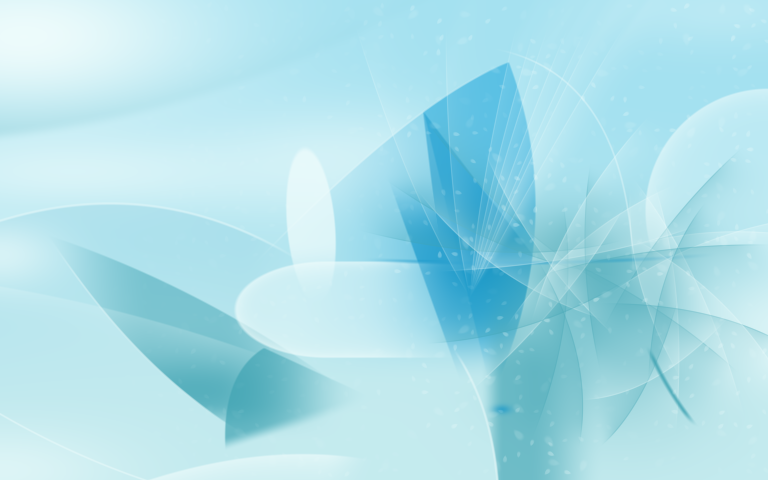
A WebGL 2 fragment shader for this background:

```glsl
#version 300 es
precision highp float;
// Airy cyan backdrop of translucent folded veils, a blue fin and drifting petals.
// Veils and threads use the implicit form of a quadratic Bezier curve; glows
// set the light, and hashed loops scatter filaments and petals.
uniform vec2 u_resolution;
out vec4 fragColor;

#define WHITE vec3(.93, .985, .985)
#define SKY vec3(.64, .88, .94)
#define MIST vec3(.77, .92, .935)
#define TEAL vec3(.25, .64, .7)
#define BLUE vec3(.25, .71, .88)
#define DEEP vec3(.06, .58, .79)
#define FILAMENTS 26
#define PETAL_ALPHA .32

vec2 p;       // canvas position, height 1
vec3 col;     // colour built up in layers
float pixel;  // edge softness

float hash(vec2 s) {
  vec3 q = fract(s.xyx * .1031);
  q += dot(q, q.yzx + 33.33);
  return fract((q.x + q.y) * q.z);
}

float cross2(vec2 a, vec2 b) { return a.x * b.y - a.y * b.x; }
float edge(float d) { return smoothstep(-pixel, pixel, d); }
float fall(float a, float b, float x) { return 1. - smoothstep(a, b, x); }
float ends(float t) { return smoothstep(0., .2, t) * fall(.8, 1., t); }
float side(vec2 a, vec2 b) { return cross2(normalize(b - a), p - a); }
void lay(vec3 tint, float a) { col = mix(col, tint, clamp(a, 0., 1.)); }

// x: signed distance, positive on the chord side; y: curve parameter
vec2 arc(vec2 a, vec2 b, vec2 c) {
  vec2 e = b - a, g = c - a, q = p - a;
  float k = 1. / cross2(e, g);
  float v = cross2(q, g) * k, w = cross2(e, q) * k, u = 1. - v - w;
  vec2 gv = vec2(g.y, -g.x) * k, gw = vec2(-e.y, e.x) * k;
  vec2 slope = 4. * (u * gw - w * (gv + gw)) - 2. * v * gv;
  return vec2((4. * u * w - v * v) / max(length(slope), .0001), w + .5 * v);
}

float thread(vec2 r, float width) { return fall(0., width + .6 * pixel, abs(r.x)) * ends(r.y); }
float veil(vec2 r, float depth) { return edge(r.x) * exp(-max(r.x, 0.) / depth) * ends(r.y); }

float glow(float x, float y, float rx, float ry) {
  vec2 q = (p - vec2(x, y)) / vec2(rx, ry);
  return exp(-dot(q, q));
}

float petals(float scale) {
  vec2 cell = floor(p * scale), q = fract(p * scale) - .5;
  float h = hash(cell + scale), turn = 6.283 * hash(cell + 7.);
  q -= .4 * (vec2(hash(cell + 3.), hash(cell + 5.)) - .5);
  q = mat2(cos(turn), sin(turn), -sin(turn), cos(turn)) * q;
  float d = length(q / vec2(.24, max(.14 + .2 * q.x, .02))) - .5 - .5 * h;
  return fall(-.5, .2, d) * step(.55, h) * h;
}

void main() {
  p = gl_FragCoord.xy / u_resolution * vec2(1.6, 1.);
  pixel = 1.2 / u_resolution.y;

  // Sky, upper left light and its soft shadow
  col = mix(MIST, SKY, smoothstep(.1, .85, p.y));
  lay(WHITE, glow(.05, .92, .42, .19));
  float ridge = p.y - .72 - .1 * p.x - .25 * p.x * p.x;
  lay(TEAL, .3 * smoothstep(-.02, .015, ridge) * exp(-max(ridge, 0.) * 22. - p.x * 2.5));
  lay(WHITE, .65 * glow(.15, .64, .45, .09));
  lay(WHITE, .55 * glow(.72, .67, .3, .12));
  lay(WHITE, .3 * glow(1.5, .98, .25, .08));

  // Broad left sheet and the teal fold within it
  vec2 sheet = arc(vec2(-.15, .48), vec2(.28, .69), vec2(.65, .44));
  lay(SKY * .96, .5 * veil(sheet, .22));
  lay(WHITE, .5 * thread(sheet, .003));
  lay(WHITE, .65 * glow(0., .47, .13, .07));
  vec2 under = arc(vec2(.1, .51), vec2(.27, .25), vec2(.47, .12));
  vec2 over = arc(vec2(.1, .51), vec2(.43, .4), vec2(.73, .18));
  float fold = edge(under.x) * edge(over.x) * smoothstep(.08, .32, p.x)
    * fall(.45, .72, p.x) * smoothstep(.08, .16, p.y);
  lay(TEAL, fold * (.5 + .35 * glow(.42, .19, .2, .07)));
  lay(WHITE, .4 * thread(under, .002));
  lay(WHITE, .22 * veil(arc(vec2(-.2, .43), vec2(.2, .39), vec2(.6, .24)), .05));
  lay(WHITE, .6 * glow(0., .02, .25, .09));
  lay(WHITE, .5 * thread(arc(vec2(-.1, .2), vec2(.14, .04), vec2(.4, -.03)), .002));

  // Dark pocket under the lobe, with a pale sheet below
  float pocket = edge(arc(vec2(.55, .275), vec2(.46, .22), vec2(.47, .06)).x)
    * smoothstep(0., .03, side(vec2(.47, .06), vec2(.76, .15)))
    * edge(side(vec2(.8, .16), vec2(.55, .275)));
  lay(TEAL, .7 * pocket * fall(.5, .78, p.x));
  lay(WHITE, .7 * veil(arc(vec2(.2, -.04), vec2(.52, .09), vec2(.78, .04)), .06));

  // Blue fin, its deep blade and dark heart
  vec2 crest = arc(vec2(.52, .44), vec2(.87, .8), vec2(1.06, .87));
  float fin = edge(crest.x) * edge(arc(vec2(1.06, .87), vec2(1.18, .55), vec2(1.04, .21)).x)
    * smoothstep(.2, .36, p.y);
  lay(BLUE, .3 * fin * smoothstep(.55, .9, p.x));
  lay(BLUE, .65 * fin * edge(side(vec2(.88, .78), vec2(.94, .53))));
  float blade = edge(side(vec2(.833, .56), vec2(.94, .26))) * edge(side(vec2(1.14, .43), vec2(.88, .77)));
  blade *= max(fall(.5, .64, p.y), edge(side(vec2(.88, .78), vec2(.91, .53))));
  lay(DEEP, fin * (.5 * blade + .5 * glow(1., .49, .14, .13)));
  lay(WHITE, .35 * thread(crest, .002));

  // Column, teal cloud and pale disc on the right
  vec2 stem = arc(vec2(.94, .28), vec2(1.04, .14), vec2(1.04, -.08));
  float column = edge(-stem.x) * smoothstep(1., 1.05, p.x) * fall(1.1, 1.26, p.x);
  lay(TEAL, .65 * column * fall(.22, .42, p.y));
  lay(WHITE, .6 * thread(stem, .003));
  lay(TEAL, .65 * glow(1.23, .43, .18, .12));
  lay(TEAL, .35 * glow(1.3, .25, .2, .16));
  lay(WHITE, .6 * glow(1.62, .32, .16, .12));
  float disc = .255 - length(p - vec2(1.6, .56));
  lay(WHITE, edge(disc) * (.28 + .35 * exp(-max(disc, 0.) * 30.)) * smoothstep(.42, .6, p.y));

  // White leaf and long pale lobe
  vec2 leaf = (p - vec2(.648, .53)) / vec2(.05, .16);
  leaf.x += .25 * leaf.y;
  lay(WHITE, .75 * edge(.05 - .05 * length(leaf)) * smoothstep(.36, .5, p.y));
  vec2 lobe = (p - vec2(.68, .355)) / vec2(.19, .1);
  float rim = 1. - length(vec2(min(lobe.x, 0.), lobe.y));
  lay(WHITE, edge(rim * .1) * (.42 + .35 * exp(-max(rim, 0.) * 9.)) * fall(.75, .97, p.x));
  lay(DEEP, .5 * thread(arc(vec2(.75, .46), vec2(1.1, .44), vec2(1.5, .47)), .005));

  // Tangled filaments around the cloud, and rays rising through the fin
  for (int i = 0; i < FILAMENTS; i++) {
    float n = float(i), turn = n * 2.4;
    vec2 jitter = vec2(hash(vec2(n, 1.)), hash(vec2(n, 2.))) - .5;
    vec2 hub = vec2(1.28, .36) + .3 * jitter, dir = vec2(cos(turn), sin(turn));
    vec2 bend = hub + dir * .1 + vec2(-dir.y, dir.x) * (.04 + .2 * jitter.x * jitter.x);
    vec2 r = arc(hub - dir * .14, bend, hub + dir * (.3 + .25 * jitter.y));
    lay(mix(WHITE, TEAL, mod(n, 2.)), .28 * veil(r, .04) + .25 * thread(r, .001));
    vec2 ray = arc(vec2(.98, .38), vec2(.95 + .3 * jitter.x, .6), vec2(.98 + .7 * jitter.x, .96));
    lay(WHITE, step(n, 8.) * (.12 * veil(ray, .05) + .2 * thread(ray, .001)));
  }

  // Long arc, dark strokes and drifting petals
  lay(WHITE, .4 * thread(arc(vec2(1.02, .9), vec2(1.32, .85), vec2(1.32, .4)), .002));
  lay(TEAL, .8 * thread(arc(vec2(1.35, .28), vec2(1.38, .2), vec2(1.45, .11)), .006));
  lay(DEEP, .6 * glow(1.046, .147, .018, .009));
  float drift = smoothstep(.1, 1.1, p.x) * (.6 + .4 * sin(p.x * 11. + 4. * sin(p.y * 8.)));
  lay(WHITE, PETAL_ALPHA * drift * (petals(17.) * .6 + petals(31.)));
  fragColor = vec4(col, 1.);
}
```
